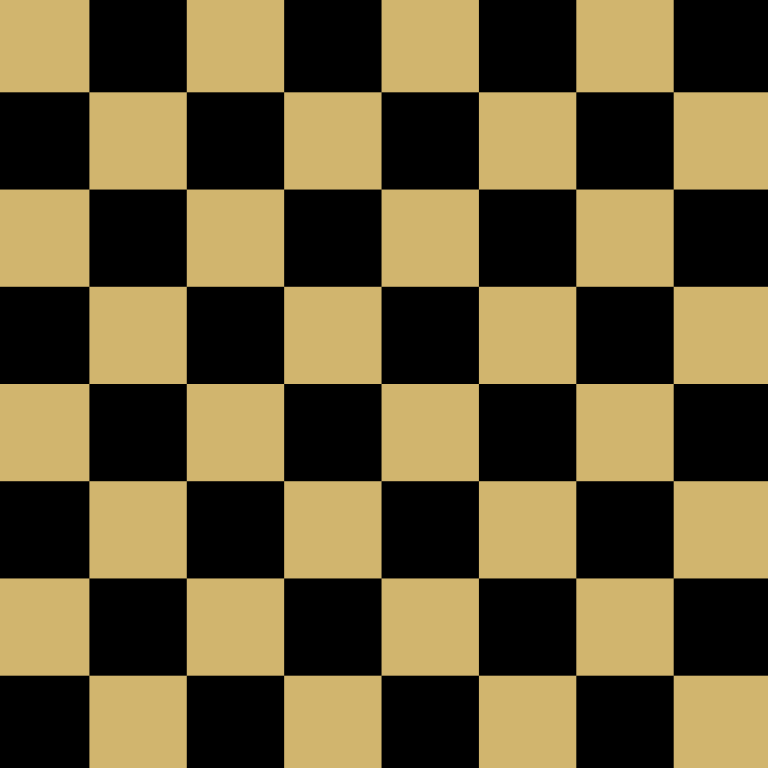
Give the GLSL for this pattern, as a Shadertoy shader.

```glsl
// Checkerboard of gold and black squares, cropped a little unevenly at the borders.

const vec3 GOLD = vec3(0.82, 0.71, 0.43);
const vec3 BLACK = vec3(0.0);
const vec2 CELL_SIZE = vec2(0.1268, 0.1266);  // fraction of the canvas
const vec2 CROSSING = vec2(0.4968, 0.5);      // where four squares meet
const float EDGE_PIXELS = 1.0;                // width of the smoothed edge

// Signed distance to the nearest cell edge on each axis, alternating per cell.
vec2 alternatingEdge(vec2 cell) {
    return 0.5 - abs(mod(cell + 0.5, 2.0) - 1.0);
}

void mainImage(out vec4 fragColor, in vec2 fragCoord) {
    vec2 uv = fragCoord / iResolution.xy;
    vec2 cell = (uv - CROSSING) / CELL_SIZE;

    // Smoothed sign of each axis, from -1 to 1 across one edge width.
    vec2 edgeWidth = EDGE_PIXELS / (iResolution.xy * CELL_SIZE);
    vec2 side = clamp(2.0 * alternatingEdge(cell) / edgeWidth, -1.0, 1.0);

    // Opposite signs give gold, equal signs give black.
    float goldCoverage = 0.5 - 0.5 * side.x * side.y;
    fragColor = vec4(mix(BLACK, GOLD, goldCoverage), 1.0);
}
```
